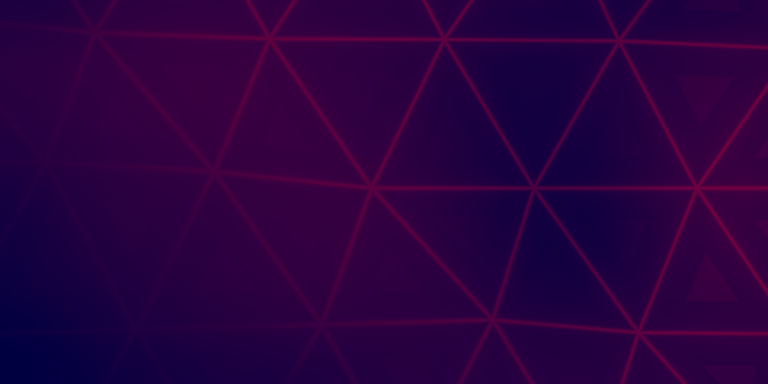
Reproduce this background procedurally as a Shadertoy shader.

```glsl
// Dim violet wall of warped triangles with glowing crimson seams and inset panels.

float hash(vec2 p) {
    return fract(sin(dot(p, vec2(127.1, 311.7))) * 43758.5453);
}

// Lattice vertex of column c in row r (rows run downward), in canvas heights.
vec2 node(float c, float r) {
    if (r < 0.5) return vec2(0.482 + 0.474 * c, 1.286);
    if (r < 1.5) return vec2(0.247 + 0.455 * c, 0.897 - 0.0026 * pow(abs(c - 1.9), 3.0) * sign(c - 1.9));
    if (r < 2.5) return vec2(0.117 + 0.4245 * c + 0.016 * exp(-2.0 * (c - 1.0) * (c - 1.0)),
                             0.578 - 0.068 * smoothstep(0.3, 2.0, c));
    if (r < 3.5) return vec2(0.484 * c - 0.13 - 0.221 * smoothstep(2.2, 5.2, c),
                             0.128 + 0.013 * c - 0.0625 * smoothstep(3.0, 4.5, c));
    return vec2(0.47 * c - 0.34, -0.25);
}

float segmentDistance(vec2 p, vec2 a, vec2 b) {
    vec2 ab = b - a;
    return length(p - a - ab * clamp(dot(p - a, ab) / dot(ab, ab), 0.0, 1.0));
}

float cross2(vec2 a, vec2 b) {
    return a.x * b.y - a.y * b.x;
}

// Small triangle around the centroid of a cell, from barycentric coordinates.
float inset(vec2 p, vec2 a, vec2 b, vec2 c) {
    float area = cross2(b - a, c - a);
    float u = cross2(p - a, c - a) / area;
    float v = cross2(b - a, p - a) / area;
    return smoothstep(0.21, 0.23, min(min(u, v), 1.0 - u - v));
}

float blob(vec2 p, vec2 center, vec2 radius) {
    vec2 q = (p - center) / radius;
    return exp(-dot(q, q));
}

void mainImage(out vec4 fragColor, in vec2 fragCoord) {
    vec2 p = fragCoord / iResolution.y;

    // Nearest seam and panel coverage
    float seam = 1e3;
    float panel = 0.0;
    for (float r = 0.0; r < 4.0; r++) {
        for (float c = -1.0; c < 6.0; c++) {
            vec2 a = node(c, r);
            vec2 right = node(c + 1.0, r);
            vec2 lowLeft = node(c, r + 1.0);
            vec2 lowRight = node(c + 1.0, r + 1.0);
            seam = min(seam, segmentDistance(p, a, right));
            seam = min(seam, segmentDistance(p, a, lowLeft));
            seam = min(seam, segmentDistance(p, a, lowRight));
            float tone = 0.7 + 0.3 * hash(vec2(c, r));
            panel += tone * (inset(p, a, right, lowRight) + inset(p, a, lowLeft, lowRight));
        }
    }

    // Broad red haze and shadows
    float red = 0.145;
    red += 0.065 * blob(p, vec2(0.52, 0.79), vec2(0.42, 0.28));
    red += 0.050 * blob(p, vec2(0.86, 0.42), vec2(0.34, 0.30));
    red += 0.065 * blob(p, vec2(1.92, 0.52), vec2(0.22, 0.36));
    red -= 0.075 * blob(p, vec2(1.38, 0.70), vec2(0.26, 0.30));
    red -= 0.075 * blob(p, vec2(1.48, 0.36), vec2(0.22, 0.22));
    red -= 0.050 * blob(p, vec2(1.72, 1.00), vec2(0.32, 0.12));
    red -= 0.150 * blob(p, vec2(0.00, 0.00), vec2(0.36, 0.28));
    red -= 0.050 * blob(p, vec2(0.62, 0.00), vec2(0.36, 0.13));
    red -= 0.060 * blob(p, vec2(0.00, 0.42), vec2(0.18, 0.25));
    red -= 0.050 * blob(p, vec2(0.08, 1.00), vec2(0.20, 0.10));

    // Panels stand out toward the right side
    red += panel * mix(0.010, 0.045, smoothstep(1.60, 1.76, p.x));

    // Seams brighten toward the upper right
    float power = mix(0.11, 1.0, smoothstep(0.6, 1.9, p.x + 0.8 * p.y));
    float width = mix(0.009, 0.0055, power);
    red += power * (0.20 * exp(-seam * seam / (width * width)) + 0.05 * exp(-seam / 0.025));

    fragColor = vec4(max(red, 0.0), 0.0, 0.25, 1.0);
}
```
